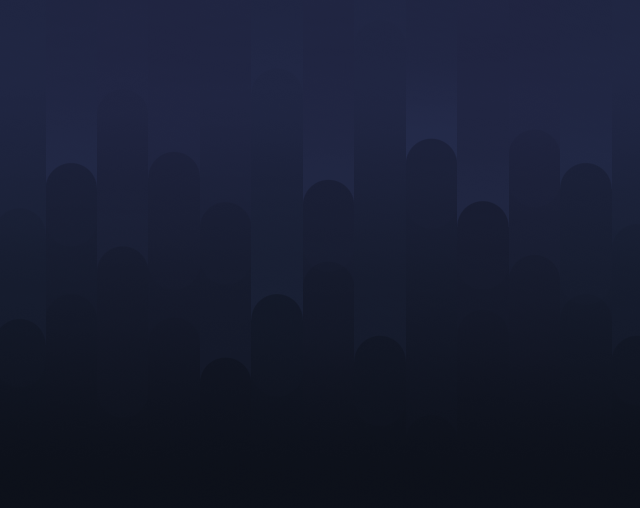
A Shadertoy shader for this background:

```glsl
const int COLUMNS = 13;
const float PITCH = 0.1013;       // column width, canvas height = 1
const float FIRST_EDGE = -0.0117; // left side of column zero
const vec3 NIGHT = vec3(0.050, 0.065, 0.102);
const vec3 SLATE = vec3(0.091, 0.113, 0.188);
const vec3 INDIGO = vec3(0.125, 0.146, 0.257);
const vec3 GLOW = vec3(0.022, 0.028, 0.047);
const vec3 SHADE = vec3(0.010, 0.011, 0.018);

// Per-column crown heights, their contrast, and the rounded feet
const float UPPER[COLUMNS] = float[COLUMNS](
    0.590, 0.679, 0.824, 0.701, 0.602, 0.865, 0.646, 0.960, 0.727, 0.604, 0.745, 0.679, 0.559);
const float UPPER_POWER[COLUMNS] = float[COLUMNS](
    0.20, 0.85, 0.14, 0.42, 0.28, 0.14, 0.90, 0.08, 1.00, 1.00, 0.22, 0.75, 0.18);
const float LOWER[COLUMNS] = float[COLUMNS](
    0.372, 0.421, 0.515, 0.375, 0.296, 0.421, 0.485, 0.339, 0.183, 0.390, 0.498, 0.421, 0.339);
const float LOWER_POWER[COLUMNS] = float[COLUMNS](
    0.38, 0.13, 0.38, 0.10, 0.48, 0.75, 0.20, 0.48, 0.10, 0.10, 0.24, 0.13, 0.35);
const float FOOT[COLUMNS] = float[COLUMNS](
    0.238, 0.515, 0.178, 0.430, 0.440, 0.219, 0.465, 0.161, 0.550, 0.430, 0.592, 0.400, 0.202);

float hash(vec2 p) {
    return fract(sin(dot(p, vec2(127.1, 311.7))) * 4375.85);
}

float bandNoise(float column, float y) {
    float cell = floor(y);
    float blend = smoothstep(0.0, 1.0, fract(y));
    return mix(hash(vec2(column, cell)), hash(vec2(column, cell + 1.0)), blend) - 0.5;
}

vec3 skyGradient(float height) {
    vec3 low = mix(NIGHT, SLATE, smoothstep(0.02, 0.58, height));
    return mix(low, INDIGO, smoothstep(0.42, 0.85, height));
}

// Coverage of an endless bar with a round crown
float crownMask(float x, float y, float top, float radius, float pixel) {
    float center = top - radius;
    float edge = length(vec2(x, y - center)) - radius;
    return y < center ? 1.0 : 1.0 - smoothstep(-pixel, pixel, edge);
}

// Light gathers above a crown, and a soft shade falls beneath it
vec3 crownLight(float x, float y, float top, float power, float radius, float pixel) {
    float inside = crownMask(x, y, top, radius, pixel);
    float above = max(y - top + radius, 0.0);
    float below = max(top - y, 0.0);
    vec3 glow = GLOW * exp(-above * above / 0.017);
    vec3 shade = SHADE * exp(-below / 0.11);
    return power * mix(glow, -shade, inside);
}

void mainImage(out vec4 fragColor, in vec2 fragCoord) {
    vec2 p = fragCoord / iResolution.y;
    float pixel = 0.8 / iResolution.y;
    float radius = PITCH * 0.5;

    // Repeated vertical columns
    float column = floor((p.x - FIRST_EDGE) / PITCH);
    float x = p.x - FIRST_EDGE - (column + 0.5) * PITCH;
    int id = int(mod(column, float(COLUMNS)));
    vec3 color = skyGradient(p.y);

    // Crowns
    color += crownLight(x, p.y, UPPER[id], UPPER_POWER[id], radius, pixel);
    color += crownLight(x, p.y, LOWER[id], LOWER_POWER[id], radius, pixel);

    // Faint rounded feet
    float foot = crownMask(x, -p.y, -FOOT[id], radius, pixel);
    color += SHADE * 0.28 * foot * exp(-max(p.y - FOOT[id], 0.0) / 0.09);

    // Subtle column tint and horizontal banding
    float tint = hash(vec2(column, 8.0)) - 0.5;
    float bands = bandNoise(column, p.y * 9.0) + 0.4 * bandNoise(column + 31.0, p.y * 70.0);
    float strength = smoothstep(0.0, 0.5, p.y);
    color += vec3(-0.002, 0.004, 0.003) * tint * strength;
    color += vec3(0.003, 0.004, 0.005) * bands * strength;

    // Fine dither hides colour steps
    color += (hash(fragCoord) - 0.5) / 255.0;
    fragColor = vec4(color, 1.0);
}
```
